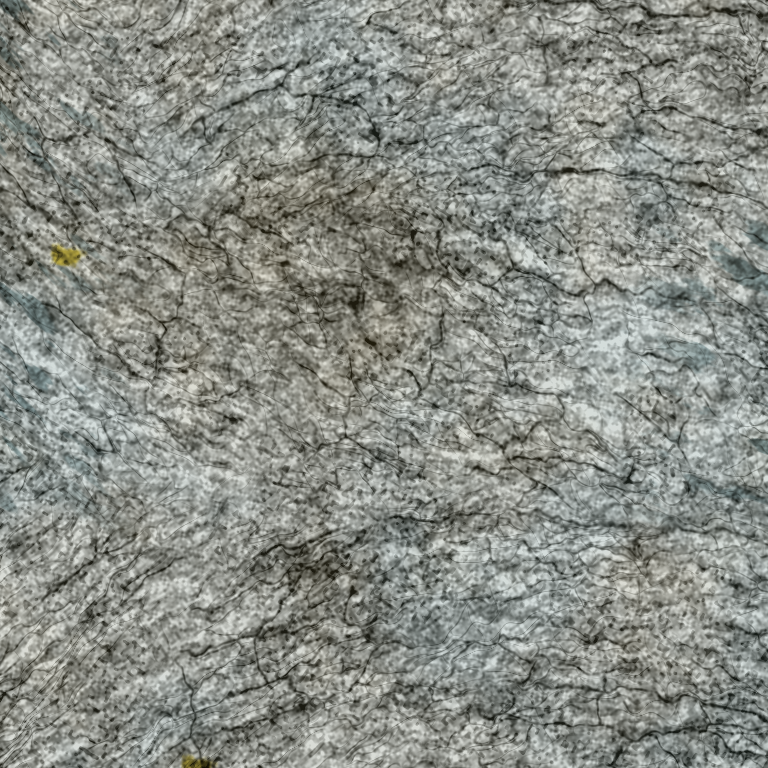
Give the GLSL for this texture, as a WebGL 2 fragment shader.

```glsl
#version 300 es
precision highp float;
uniform vec2 u_resolution;
out vec4 fragColor;

float hash(vec2 p) {
  vec3 q = fract(p.xyx * 0.1031);
  q += dot(q, q.yzx + 33.33);
  return fract((q.x + q.y) * q.z);
}

vec2 hash2(vec2 p) {
  return vec2(hash(p + 17.3), hash(p + 91.7));
}

float noise(vec2 p) {
  vec2 i = floor(p), f = fract(p);
  f = f * f * (3.0 - 2.0 * f);
  float low = mix(hash(i), hash(i + vec2(1, 0)), f.x);
  float high = mix(hash(i + vec2(0, 1)), hash(i + vec2(1, 1)), f.x);
  return mix(low, high, f.y);
}

float fbm(vec2 p) {
  float sum = 0.0, weight = 0.533;
  for (int i = 0; i < 4; i++) {
    sum += weight * noise(p);
    p = mat2(1.6, 1.2, -1.2, 1.6) * p + 11.7;
    weight *= 0.5;
  }
  return sum;
}

vec2 turn(vec2 p, float angle) {
  float c = cos(angle), s = sin(angle);
  return vec2(c * p.x + s * p.y, c * p.y - s * p.x);
}

// Thin broken hairlines along the middle level of a noise
float hairlines(vec2 p, float width) {
  float gap = smoothstep(0.35, 0.65, noise(p * 0.37 + 19.0));
  return gap * (1.0 - smoothstep(0.0, width, abs(noise(p) - 0.5)));
}

// Distance in canvas units to the border of a stretched cell
float crackDistance(vec2 p, vec2 scale) {
  vec2 q = p * scale, cell = floor(q), f = fract(q);
  vec2 nearCell = vec2(0), nearest = vec2(0);
  float best = 9.0;
  for (int y = -1; y <= 1; y++)
    for (int x = -1; x <= 1; x++) {
      vec2 g = vec2(x, y), r = g + hash2(cell + g) - f;
      if (dot(r, r) < best) { best = dot(r, r); nearest = r; nearCell = g; }
    }
  float border = 9.0;
  for (int y = -2; y <= 2; y++)
    for (int x = -2; x <= 2; x++) {
      vec2 g = nearCell + vec2(x, y), r = g + hash2(cell + g) - f, d = r - nearest;
      if (dot(d, d) > 1e-4)
        border = min(border, dot(0.5 * (r + nearest), d) / length(d * scale));
    }
  return border;
}

float line(float d, float width, float pixel) {
  return 1.0 - smoothstep(0.0, max(width, 1.2 * pixel), d);
}

// One bedding direction: x is darkness of cracks, y is streak and grain tone
vec2 bedding(vec2 p, vec2 blockScale, float pixel) {
  vec2 w = p + 0.04 * (vec2(fbm(p * 6.0), fbm(p * 6.0 + 31.0)) - 0.5);
  w += 0.014 * (vec2(noise(p * 47.0), noise(p * 47.0 + 57.0)) - 0.5);
  vec2 rough = w + 0.006 * (vec2(noise(p * 110.0), noise(p * 110.0 + 37.0)) - 0.5);
  float blocks = crackDistance(rough, blockScale);
  float chips = crackDistance(rough + 3.7, blockScale * 2.3);
  float fissure = abs(fract(rough.y * 4.5) - 0.5) / 4.5;
  float open = smoothstep(0.35, 0.65, noise(p * 14.0 + 4.0));
  float fine = smoothstep(0.4, 0.65, noise(p * 17.0 + 23.0));
  float longGap = smoothstep(0.4, 0.65, noise(p * vec2(2.5, 5.0) + 8.0));
  float dark = open * (0.27 * line(blocks, 0.0035, pixel) + 0.07 * line(blocks, 0.013, pixel));
  dark = max(dark, 0.22 * fine * line(chips, 0.0028, pixel));
  dark = max(dark, longGap * (0.3 * line(fissure, 0.0042, pixel) + 0.08 * line(fissure, 0.016, pixel)));
  float hair = hairlines(w * vec2(18.0, 75.0), 0.09) + hairlines(turn(w, 0.45) * vec2(20.0, 70.0) + 9.0, 0.08);
  hair += 0.6 * hairlines(turn(w, -1.1) * vec2(22.0, 60.0) + 33.0, 0.07);
  dark = max(dark, 0.17 * min(hair, 1.2));
  float tone = 0.2 * (noise(w * vec2(24.0, 90.0)) - 0.5);
  tone += 0.26 * (noise(turn(w, 0.25) * vec2(80.0, 190.0)) - 0.5);
  return vec2(dark, tone);
}

// Yellow growth, eaten away at its rim
float moss(vec2 p, float radius) {
  float d = length(p * vec2(0.8, 1.4)) + 0.035 * (fbm(p * 60.0 + 9.0) - 0.5);
  return 1.0 - smoothstep(0.35 * radius, radius, d);
}

void main() {
  vec2 uv = gl_FragCoord.xy / u_resolution.y;
  float pixel = 1.0 / u_resolution.y;

  // Arched beds above and below, a falling bed between them
  float left = max(0.25 - uv.x, 0.0);
  float arch = -0.45 * (uv.x - 0.7) * (uv.x - 0.7);
  float fall = -0.32 * uv.x + 1.2 * left * left;
  float edge = uv.y + 0.16 * (fbm(uv * 7.0 + 2.0) - 0.5);
  float leftSide = 1.0 - smoothstep(0.08, 0.26, uv.x);
  float falling = smoothstep(0.33, 0.37, edge)
                * (1.0 - smoothstep(0.7, 0.75, edge - 0.4 * leftSide));
  vec2 archBed = bedding(vec2(uv.x, uv.y - arch), vec2(8.0, 17.0), pixel);
  vec2 fallBed = bedding(vec2(uv.x, uv.y - fall) + 5.0, vec2(9.0, 14.0), pixel);
  vec2 bed = mix(archBed, fallBed, falling);

  // Stone tone, weathering and grain
  float broad = fbm(uv * 4.5 + 13.0) - 0.5;
  float brown = 1.0 - smoothstep(0.05, 0.34, length((uv - vec2(0.42, 0.61)) * vec2(0.8, 1.2)) + 0.3 * broad);
  float mottle = fbm(turn(uv, 0.6) * 34.0 + 6.0) - 0.5;
  float grain = 0.34 * (noise(turn(uv, 0.6) * 260.0) - 0.5);
  float pits = smoothstep(0.6, 0.84, noise(turn(uv, 1.0) * 190.0 + 71.0));
  pits *= smoothstep(0.25, 0.7, noise(uv * 13.0 + 3.0));
  float tone = 0.635 + 0.2 * broad + 0.2 * mottle + grain + bed.y;
  tone -= 0.06 * brown + 0.2 * pits + bed.x;
  tone = clamp(tone, 0.1, 0.85);

  // Warm and cool mineral tints
  vec3 color = vec3(tone, tone * 1.015, tone * 1.03 - 0.035);
  float warm = 0.7 * brown + 0.6 * smoothstep(0.5, 0.75, fbm(uv * 12.0 + 50.0));
  float cool = smoothstep(0.45, 0.68, fbm(uv * 5.0 + 80.0)) * (1.0 - brown);
  color += vec3(0.018, 0.003, -0.018) * warm + vec3(-0.02, 0.003, 0.02) * cool;

  // Dark slate smears near the sides of the falling bed
  float sides = smoothstep(0.25, 0.48, abs(uv.x - 0.5)) * falling;
  float slate = smoothstep(0.58, 0.7, fbm(vec2(uv.x, uv.y - fall) * vec2(20.0, 42.0))) * sides;
  color = mix(color, color * vec3(0.65, 0.72, 0.73), slate);

  for (int i = 0; i < 2; i++) {
    vec2 center = vec2(0.09, 0.665) + float(i) * vec2(0.17, -0.665);
    color = mix(color, vec3(0.85, 0.76, 0.2) * tone, 0.85 * moss(uv - center, 0.024));
  }
  fragColor = vec4(color, 1.0);
}
```
